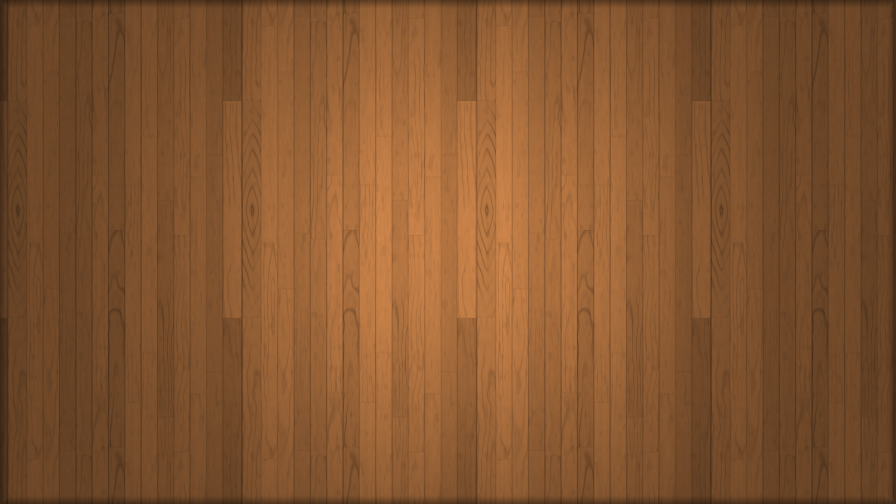
Reproduce this texture procedurally as a Shadertoy shader.

```glsl
// Vertical wooden floor boards in a repeating tile, lit by a warm central glow.
#define TILE vec2(0.4653, 0.861)       // repeat size, in canvas heights
#define ORIGIN vec2(0.6157, 0.370)     // tile corner, in canvas heights
#define WOOD vec3(1.0, 0.647, 0.363)   // hue of the wood at full light
#define GLOW vec2(0.40, 0.365)         // ambient level, added glow
#define GLOW_SPREAD 0.25
#define SEAM_WIDTH 0.045               // in board widths
#define GRAIN 0.12
#define RINGS 3.8                      // growth rings per board width
#define BOARD_ASPECT 13.3              // board length over width
#define KNOT_COLUMN 10.0
#define ARCH_COLUMN 2.0

const float COLUMN_TONE[14] = float[14](
    0.93, 1.00, 0.95, 1.02, 1.03, 0.95, 1.02,
    1.00, 0.90, 1.01, 0.97, 1.04, 1.02, 0.94);

float hash(vec2 p) {
    return fract(sin(dot(p, vec2(127.1, 311.7))) * 43758.5453);
}

float noise(vec2 p) {
    vec2 i = floor(p), f = fract(p);
    f = f * f * (3.0 - 2.0 * f);
    return mix(mix(hash(i), hash(i + vec2(1, 0)), f.x),
               mix(hash(i + vec2(0, 1)), hash(i + vec2(1, 1)), f.x), f.y);
}

// Growth rings, streaks and pores; q is the position in board widths.
float woodGrain(vec2 q, vec2 board) {
    bool knotted = board == vec2(KNOT_COLUMN, 0.0);
    bool arched = board.x == ARCH_COLUMN;
    float seed = hash(board + 3.7);
    vec2 centre = vec2(mix(-0.4, 1.4, seed), BOARD_ASPECT * hash(board + 8.1));
    float stretch = 0.06;
    float strength = mix(0.15, 0.9, hash(board + 6.4));
    if (knotted) {
        centre = vec2(0.53, 0.495 * BOARD_ASPECT);
        stretch = 0.24;
        strength = 1.2;
    } else if (arched) {
        centre.x = 0.5;
        stretch = 0.1;
        strength = 1.2;
    }
    vec2 d = (q - centre) * vec2(1.0, stretch);
    vec2 shift = board * 17.0 + 40.0 * seed;
    float warp = noise(q * vec2(1.6, 0.4) + shift) - 0.5;
    warp += 0.3 * (noise(q * vec2(3.0, 1.5) + shift + 5.0) - 0.5);
    float radius = mix(length(d), abs(d.x) + abs(d.y), knotted ? 0.5 : 0.0);
    float phase = radius * RINGS + warp * (knotted ? 0.7 : 1.2);
    float ring = pow(0.5 + 0.5 * sin(6.2832 * phase), 6.0);
    float fade = smoothstep(0.2, 0.8, noise(q * vec2(1.0, 0.3) + shift + 9.0));
    ring *= knotted ? max(fade, exp(-2.0 * dot(d, d))) : fade;
    float streak = noise(q * vec2(5.0, 0.4) + shift + 21.0) - 0.5;
    float pore = noise(q * vec2(9.0, 3.0) + shift + 33.0) - 0.5;
    float fleck = smoothstep(0.72, 0.9, noise(q * vec2(7.0, 1.6) + shift + 47.0));
    float knot = knotted ? exp(-dot(d, d) * 80.0) : 0.0;
    return 1.3 * strength * ring + 0.3 * streak + 0.35 * pore + 0.45 * fleck + knot;
}

void mainImage(out vec4 fragColor, in vec2 fragCoord) {
    vec2 uv = fragCoord / iResolution.y;
    vec2 canvas = iResolution.xy / iResolution.y;

    // Columns: fourteen per tile, the tenth and eleventh slightly wider
    float u = fract((uv.x - ORIGIN.x) / TILE.x) * 14.36;
    float x = u - 0.1525 * clamp(u - 9.0, 0.0, 2.36);
    float column = min(floor(x), 13.0);
    float across = x - column;

    // Boards: two per column and tile, with staggered ends
    bool aligned = column == 9.0 || column == KNOT_COLUMN;
    float stagger = aligned ? 0.0 : hash(vec2(column, 5.3));
    float y = (uv.y - ORIGIN.y) / (0.5 * TILE.y) + stagger;
    float along = fract(y);
    vec2 board = vec2(column, mod(floor(y), 2.0));

    // Tone and grain
    float tone = COLUMN_TONE[int(column)] + 0.045 * (hash(board + 1.9) - 0.5);
    if (column == 9.0 && board.y == 1.0) tone *= 0.86;
    vec2 q = vec2(across, along * BOARD_ASPECT);
    tone *= 1.0 - GRAIN * (woodGrain(q, board) - 0.12);

    // Thin seams between columns, fainter ones at board ends
    float aa = 14.36 / (TILE.x * iResolution.y);
    float side = min(across, 1.0 - across);
    float edgeId = mod(column + step(0.5, across), 14.0);
    float end = min(along, 1.0 - along) * BOARD_ASPECT;
    vec2 seam = 1.0 - smoothstep(SEAM_WIDTH - 0.5 * aa, SEAM_WIDTH + 0.5 * aa, vec2(side, end));
    float depth = hash(vec2(edgeId, 2.2));
    tone *= 1.0 - seam.x * mix(0.06, 0.24, depth * depth);
    tone *= 1.0 - 0.035 * seam.y;

    // Central glow and shaded canvas border
    vec2 r = (uv - canvas * vec2(0.5, 0.52)) * vec2(1.0, 0.95);
    float light = GLOW.x + GLOW.y * exp(-dot(r, r) / GLOW_SPREAD);
    vec2 border = min(uv, canvas - uv);
    light *= mix(0.6, 1.0, smoothstep(-0.005, 0.02, min(border.x, border.y)));

    fragColor = vec4(WOOD * tone * light, 1.0);
}
```
